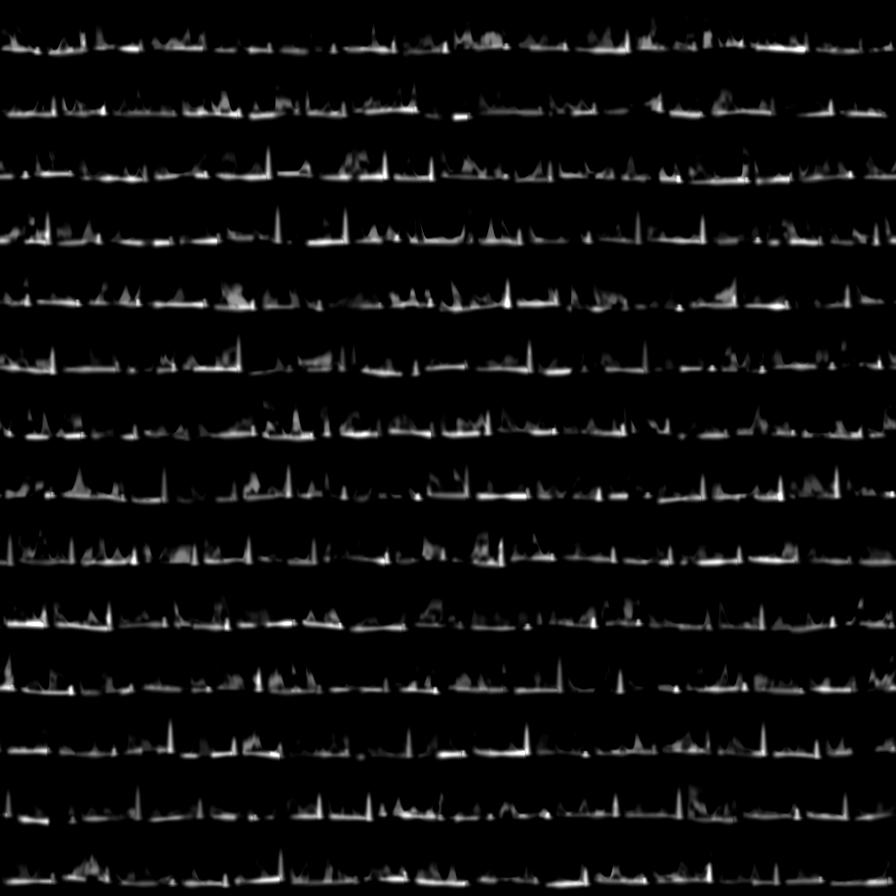
Write a WebGL 1 fragment shader that draws this texture map.

```glsl
precision highp float;

uniform vec2 u_resolution;

const float COLUMNS = 15.0;
const float ROWS = 14.0;
const float LINE_LEVEL = 0.22;      // height of the lower edge within a row
const float LINE_WIDTH = 0.046;     // in rows
const float ROW_WOBBLE = 0.07;
const float TILE_SHIFT = 0.07;
const float EDGE_JITTER = 0.34;     // in columns
const float GAP = 0.11;             // dark joint right of each tile
const float SPIKE_HEIGHT = 0.62;
const float SPIKE_BASE = 0.065;
const float SPIKE_TIP = 0.028;
const float STREAK_COLUMNS = 115.0;
const float STREAK_HEIGHT = 0.68;
const float STREAK_GAIN = 0.62;
const float BLACK_POINT = 0.025;

float hash(vec2 p) {
  vec3 q = fract(vec3(p.xyx) * 0.1031);
  q += dot(q, q.yzx + 33.33);
  return fract((q.x + q.y) * q.z);
}

// Value noise that wraps in x after a whole number of cells.
float noise(vec2 p, float period) {
  vec2 i = floor(p);
  vec2 f = fract(p);
  f = f * f * (3.0 - 2.0 * f);
  float x0 = mod(i.x, period);
  float x1 = mod(i.x + 1.0, period);
  float low = mix(hash(vec2(x0, i.y)), hash(vec2(x1, i.y)), f.x);
  float high = mix(hash(vec2(x0, i.y + 1.0)), hash(vec2(x1, i.y + 1.0)), f.x);
  return mix(low, high, f.y);
}

float bell(float x, float width) {
  return exp(-x * x / (width * width));
}

float tileEdge(float column, float row) {
  return column + EDGE_JITTER * hash(vec2(mod(column, COLUMNS), row + 40.0));
}

float tileRandom(float column, float row, float seed) {
  return hash(vec2(mod(column, COLUMNS) + seed * 19.0, row + seed * 31.0));
}

// Worn lower edge: broken, uneven and brighter to the right.
float edgeLine(float u, float row, float h, float along, float strength) {
  float wear = noise(vec2(u * 75.0, row + 200.0), 75.0);
  float breaks = smoothstep(0.16, 0.5, noise(vec2(u * 48.0, row + 240.0), 48.0));
  float ends = smoothstep(0.0, 0.18, along) * (1.0 - smoothstep(0.95, 1.03, along));
  float width = LINE_WIDTH * mix(0.75, 1.25, wear);
  float light = mix(0.3, 1.0, strength) * mix(0.55, 1.15, wear) * mix(0.75, 1.15, along);
  return bell(h, width) * breaks * ends * light;
}

// Tapering highlight up the right side of a tile.
float sideSpike(float h, float distanceToSide, float size, float strength) {
  float height = SPIKE_HEIGHT * mix(0.12, 1.0, size * size);
  float rise = clamp(h / height, 0.0, 1.0);
  float width = mix(SPIKE_BASE, SPIKE_TIP, sqrt(rise));
  float extent = smoothstep(-0.08, 0.0, h) * (1.0 - smoothstep(0.55, 1.0, rise));
  return bell(distanceToSide, width) * extent * mix(0.25, 0.95, strength) * (1.0 - 0.45 * rise);
}

// Smoky vertical scratches that rise from the lower edge.
float streaks(float u, float row, float h, float grime) {
  float lean = 4.0 * (noise(vec2(u * 30.0, row + 300.0), 30.0) - 0.4) * h;
  float x = u * STREAK_COLUMNS + lean;
  float reach = noise(vec2(x, row + 340.0), STREAK_COLUMNS);
  float height = STREAK_HEIGHT * mix(0.12, 1.0, reach * reach) * mix(0.6, 1.0, grime);
  float grain = noise(vec2(x, row * 17.0 + h * 6.0 + 400.0), STREAK_COLUMNS);
  float fine = noise(vec2(x * 2.0, row * 23.0 + h * 9.0 + 800.0), STREAK_COLUMNS * 2.0);
  float body = smoothstep(0.4, 0.9, mix(grain, fine, 0.3) + 0.12 * (1.0 - h / STREAK_HEIGHT));
  float extent = smoothstep(-0.04, 0.03, h) * (1.0 - smoothstep(0.4 * height, height, h));
  return body * extent * STREAK_GAIN * mix(0.2, 1.0, grime);
}

void main() {
  vec2 uv = gl_FragCoord.xy / u_resolution;
  float row = floor(uv.y * ROWS);

  // Staggered tiles with uneven widths.
  float x = uv.x * COLUMNS + 0.5 * mod(row, 2.0) + 0.4 * hash(vec2(row, 7.0));
  float column = floor(x);
  column -= 1.0 - step(tileEdge(column, row), x);
  float left = tileEdge(column, row);
  float right = tileEdge(column + 1.0, row) - GAP;
  float along = (x - left) / (right - left);

  // Height above the sagging, slightly tilted lower edge.
  float wobble = ROW_WOBBLE * (noise(vec2(uv.x * 18.0, row + 100.0), 18.0) - 0.5);
  float shift = TILE_SHIFT * (tileRandom(column, row, 1.0) - 0.5);
  float tilt = 0.07 * (tileRandom(column, row, 2.0) - 0.5) * (along - 0.5);
  float h = fract(uv.y * ROWS) - LINE_LEVEL - wobble - shift - tilt;

  float light = edgeLine(uv.x, row, h, along, tileRandom(column, row, 3.0));
  float spike = sideSpike(h, x - right, tileRandom(column, row, 4.0), tileRandom(column, row, 5.0));
  float smoke = streaks(uv.x, row, h, tileRandom(column, row, 6.0));
  smoke *= smoothstep(0.0, 0.12, along) * (1.0 - smoothstep(0.98, 1.08, along));

  light = max(light, spike) + smoke * (1.0 - 0.5 * light);
  gl_FragColor = vec4(vec3(clamp(light - BLACK_POINT, 0.0, 1.0)), 1.0);
}
```
